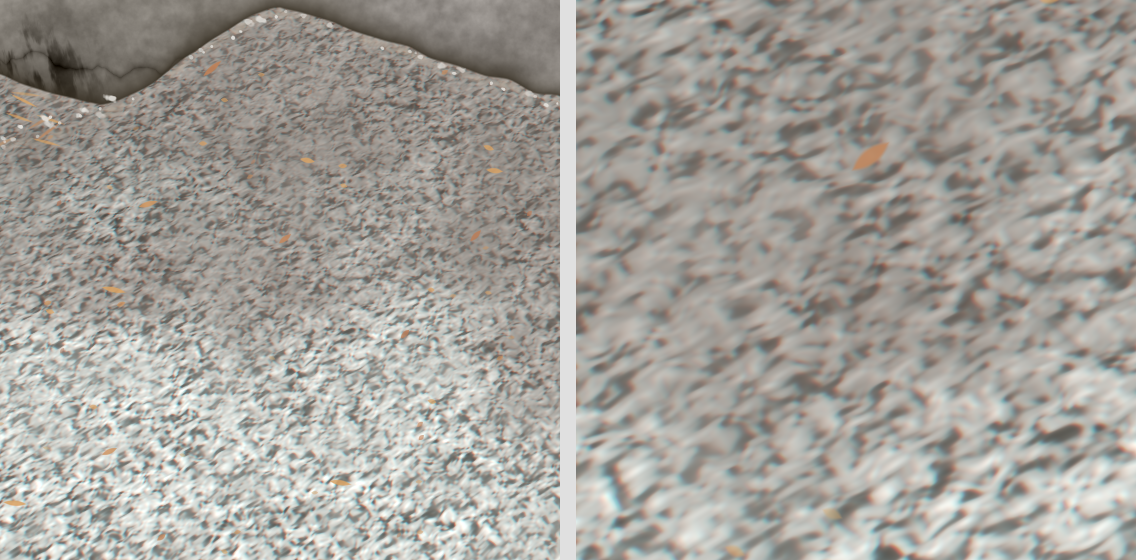
Left, the full canvas; right, a detail of the centre.
Write a three.js fragment shader that draws this texture.

```glsl
varying vec2 vUv;

float hash(vec2 p) {
  vec3 q = fract(p.xyx * 0.1031);
  q += dot(q, q.yzx + 33.33);
  return fract((q.x + q.y) * q.z);
}

float noise(vec2 p) {
  vec2 i = floor(p), f = fract(p);
  f = f * f * (3.0 - 2.0 * f);
  return mix(mix(hash(i), hash(i + vec2(1, 0)), f.x),
             mix(hash(i + vec2(0, 1)), hash(i + vec2(1, 1)), f.x), f.y);
}

float fbm(vec2 p) {
  float sum = 0.0, amp = 0.53;
  for (int i = 0; i < 4; i++) {
    sum += amp * noise(p);
    p = mat2(1.6, 1.2, -1.2, 1.6) * p + 7.3;
    amp *= 0.5;
  }
  return sum;
}

// Height of the crease where the ground meets the rock wall
float crease(float x) {
  return 0.81 + 0.175 * smoothstep(0.17, 0.5, x) + 0.3 * max(0.18 - x, 0.0)
       - 0.32 * max(x - 0.5, 0.0) + 0.012 * (noise(vec2(x * 22.0, 3.0)) - 0.5);
}

// Short flecks stretched along a rising diagonal
float grain(vec2 p) {
  p += 0.008 * vec2(noise(p * 45.0), noise(p * 45.0 + 31.0));
  p = mat2(0.82, -0.57, 0.57, 0.82) * p;
  float g = 0.58 * noise(p * vec2(68, 112) + 50.0) + 0.42 * noise(p * vec2(130, 205) + 90.0) - 0.5;
  return g - 0.3 * (1.0 - smoothstep(-0.28, 0.02, g)) + 0.09;
}

vec3 groundColor(vec2 p, float below) {
  float patches = fbm(p * vec2(4, 6) + 2.0) - 0.5;
  float light = smoothstep(-0.34, 0.32, 0.53 - 0.2 * p.x - p.y + 0.65 * patches);
  vec3 color = mix(vec3(0.565, 0.54, 0.515), vec3(0.745, 0.755, 0.735), light);
  // Damp shade under the left ledge
  color -= 0.07 * exp(-dot((p - vec2(0.1, 0.67)) * vec2(3, 9), (p - vec2(0.1, 0.67)) * vec2(3, 9)));
  color += 0.1 * (fbm(mat2(0.8, -0.6, 0.6, 0.8) * p * vec2(12, 34)) - 0.5);
  // Grain shrinks with distance; shifted channels give coloured fringes
  vec2 q = vec2((p.x - 0.5) * (1.0 + 0.4 * p.y), p.y * (1.0 + 0.45 * p.y)) + 1.0;
  vec2 shift = vec2(0.0013, 0.0008);
  vec3 g = vec3(grain(q + shift), grain(q - 0.5 * shift), grain(q - shift));
  float cluster = 0.65 + 0.7 * noise(p * 15.0);
  color += g * cluster * mix(0.27, 0.48, light);
  // Pale dusty rims on the crease and the ledge
  float rim = exp(-pow((below - 0.01) / 0.007, 2.0)) * noise(p * 40.0);
  float ledge = p.y - 0.735 - 0.5 * p.x * p.x - 0.2 * p.x;
  rim += exp(-pow(ledge / 0.009, 2.0)) * (1.0 - smoothstep(0.15, 0.27, p.x)) * noise(p * 30.0);
  return mix(color, vec3(0.75, 0.69, 0.62), 0.55 * min(rim, 1.0));
}

vec3 wallColor(vec2 p, float above) {
  float mottle = fbm(p * vec2(9, 12)) - 0.5;
  vec3 color = mix(vec3(0.49, 0.47, 0.44), vec3(0.58, 0.56, 0.54), smoothstep(0.3, 0.75, p.x));
  color += 0.25 * mottle + 0.14 * (fbm(p * 65.0) - 0.5);
  // Weathered streaks on the left and a wandering crack
  float streaks = smoothstep(0.42, 0.68, fbm(vec2(p.x * 55.0 + p.y * 12.0, p.y * 18.0)));
  color -= 0.27 * streaks * (1.0 - smoothstep(0.08, 0.24, p.x)) * (1.0 - smoothstep(0.03, 0.16, above));
  float crack = abs(p.y - 0.9 - 0.1 * (fbm(vec2(p.x * 14.0, 5.0)) - 0.5));
  color -= 0.17 * exp(-crack / 0.005) * (1.0 - smoothstep(0.28, 0.4, p.x));
  // Mossy dark seam above the crease
  float seam = exp(-above / (0.014 + 0.025 * noise(p * vec2(14, 5))));
  return mix(color, vec3(0.2, 0.17, 0.12), 0.85 * seam);
}

float leafMask(vec2 p, float angle, float len, float width) {
  p = mat2(cos(angle), -sin(angle), sin(angle), cos(angle)) * p;
  float x = p.x / len;
  return 1.0 - smoothstep(-0.0015, 0.0015, abs(p.y) - width * (1.0 - x * x));
}

void main() {
  vec2 p = vUv;
  float above = p.y - crease(p.x);
  vec3 color = mix(groundColor(p, -above), wallColor(p, max(above, 0.0)), smoothstep(-0.002, 0.003, above));

  // Dry leaves and straw, the first few gathered at the left edge
  for (int i = 0; i < 64; i++) {
    float id = float(i);
    float a = hash(vec2(id, 1.3)), b = hash(vec2(id, 12.7)), c = hash(vec2(id, 25.1)), d = hash(vec2(id, 38.9));
    bool straw = i < 8;
    vec2 center = straw ? vec2(0.09 * a, 0.74 + 0.11 * b) : vec2(a, 0.9 * b);
    float len = straw ? 0.025 : 0.006 + 0.018 * pow(c, 5.0);
    float mask = leafMask(p - center, 0.25 + 1.5 * (d - 0.5), len, straw ? 0.0025 : 0.0028 + 0.002 * c);
    vec3 tint = mix(vec3(0.86, 0.65, 0.4), vec3(0.7, 0.43, 0.31), d * d);
    color = mix(color, tint, mask * (0.4 + 0.5 * c) * (1.0 - smoothstep(-0.01, 0.0, above)));
  }

  // White chips along the ledge and the crease
  for (int i = 0; i < 44; i++) {
    float id = float(i);
    float a = hash(vec2(id, 51.2)), b = hash(vec2(id, 63.8)), c = hash(vec2(id, 77.4));
    float x = 0.2 + 0.8 * a;
    vec2 center = i < 18 ? vec2(0.2 * a, 0.733 + 0.06 * a + 0.035 * b) : vec2(x, crease(x) - 0.004 - 0.016 * b * b);
    vec2 q = mat2(0.94, 0.34, -0.34, 0.94) * (p - center) / (0.003 + vec2(0.009, 0.003) * c * c);
    float chip = 1.0 - smoothstep(0.5, 1.2, length(q) + 0.8 * (noise(p * 190.0) - 0.5));
    color = mix(color, vec3(0.89, 0.88, 0.86), chip * (0.5 + 0.45 * b));
  }

  gl_FragColor = vec4(clamp(color, 0.0, 1.0), 1.0);
}
```
